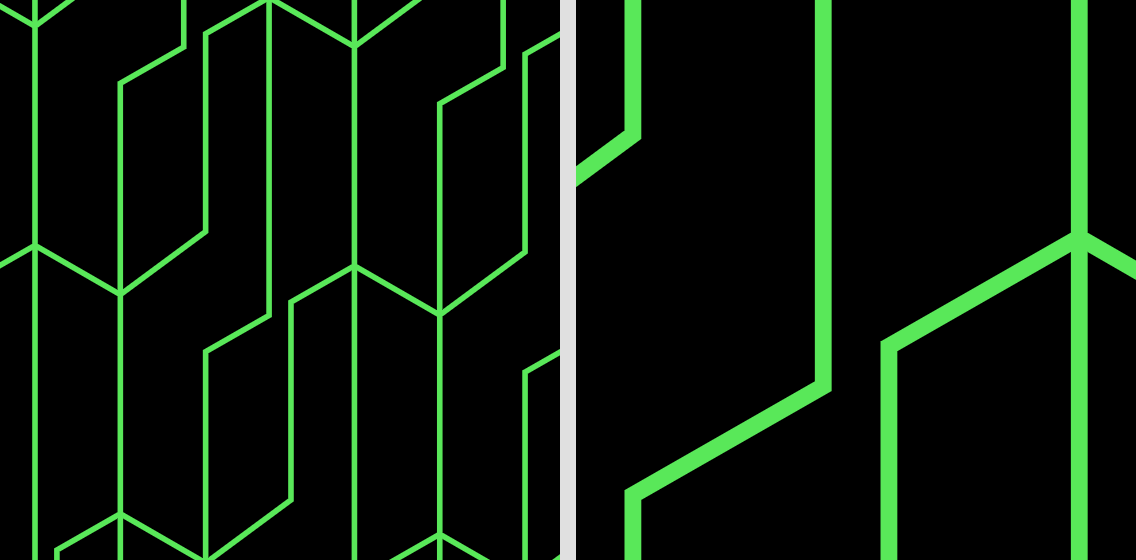
Left, the full canvas; right, a detail of the centre.
Give the GLSL for this pattern, as a Shadertoy shader.

```glsl
// Green line network on black: one motif of upright and slanted strokes is
// stamped on a skewed lattice. Each stroke is a distance function; slanted
// strokes are cut upright so that they meet the vertical ones in sharp mitres.

const vec3 BACKGROUND = vec3(0.0);
const vec3 LINE_COLOUR = vec3(0.35, 0.91, 0.35);
const float HALF_WIDTH = 0.005;

// Lattice steps from one peak to its neighbours, and the anchor peak
const vec2 STEP_DOWN = vec2(0.1524, -0.4792);
const vec2 STEP_UP = vec2(0.4180, 0.4427);
const vec2 ANCHOR = vec2(0.0625, 0.5618);

// Upright stroke from height y0 (lower) to y1 (upper), with flat ends
float uprightStroke(vec2 p, float x, float y0, float y1, float halfWidth) {
    float side = abs(p.x - x) - halfWidth;
    float ends = abs(p.y - 0.5 * (y0 + y1)) - 0.5 * (y1 - y0);
    return max(side, ends);
}

// Slanted stroke from a (left) to b (right), with vertical end cuts
float slantedStroke(vec2 p, vec2 a, vec2 b, float halfWidth) {
    vec2 dir = normalize(b - a);
    vec2 q = p - 0.5 * (a + b);
    float side = abs(q.x * dir.y - q.y * dir.x) - halfWidth;
    float ends = abs(q.x) - 0.5 * (b.x - a.x) - halfWidth;
    return max(side, ends);
}

// One motif, with its peak at the origin
float motif(vec2 p, float w) {
    vec2 shoulder = vec2(-0.1133, -0.0648);
    vec2 valley = vec2(0.1524, -0.0879);
    vec2 lowBend = vec2(0.3047, 0.0247);
    vec2 highBend = STEP_UP + shoulder;
    vec2 tailTop = vec2(0.0, -0.5677);
    vec2 tailBend = tailTop + shoulder;
    vec2 tailEnd = valley + STEP_DOWN - STEP_UP;

    // Zigzag from this peak to the next one up
    float d = slantedStroke(p, vec2(0.0), valley, w);
    d = min(d, slantedStroke(p, valley, lowBend, w));
    d = min(d, uprightStroke(p, lowBend.x, lowBend.y, highBend.y, w));
    d = min(d, slantedStroke(p, highBend, STEP_UP, w));

    // Post under the valley, then the stepped tail under the peak
    d = min(d, uprightStroke(p, valley.x, STEP_DOWN.y, valley.y, w));
    d = min(d, uprightStroke(p, 0.0, tailTop.y, 0.0, w));
    d = min(d, slantedStroke(p, tailBend, tailTop, w));
    return min(d, uprightStroke(p, tailBend.x, tailEnd.y, tailBend.y, w));
}

// Nearest stroke among the motifs that can reach this lattice cell
float network(vec2 p, float w) {
    mat2 lattice = mat2(STEP_DOWN, STEP_UP);
    vec2 local = lattice * fract(inverse(lattice) * p);
    float d = 1.0;
    for (int j = -1; j <= 1; j++) {
        for (int i = -1; i <= 1; i++) {
            d = min(d, motif(local + lattice * vec2(i, j), w));
        }
    }
    return d;
}

void mainImage(out vec4 fragColor, in vec2 fragCoord) {
    vec2 p = fragCoord / iResolution.y;
    float pixel = 1.0 / iResolution.y;
    float d = network(p - ANCHOR, HALF_WIDTH);
    float coverage = clamp(0.5 - d / pixel, 0.0, 1.0);
    fragColor = vec4(mix(BACKGROUND, LINE_COLOUR, coverage), 1.0);
}
```
